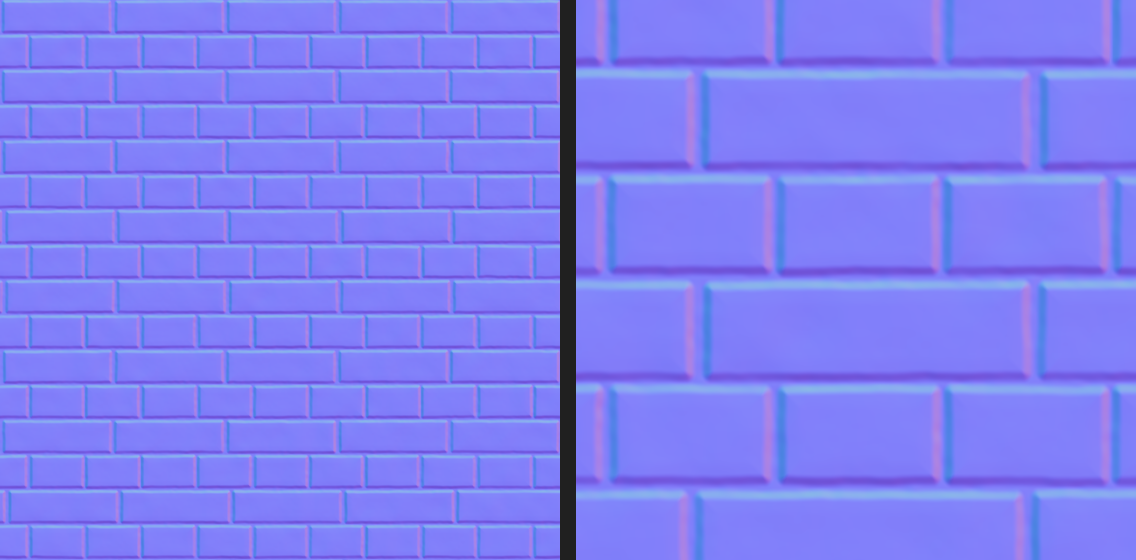
Left: the whole. Right: its middle third, enlarged.
A Shadertoy shader for this texture map:

```glsl
// Tangent-space normal map of a brick wall: 16 courses, alternating rows of
// ten short and five long bricks. A height field of bevelled boxes with worn
// edges and grain is differentiated, then its slope is encoded as colour.

const float COURSES = 16.0;        // one unit of wall space = one course
const float BEVEL = 0.054;         // half width of the sloping brick edge
const float SHOULDER = 0.2;        // reach of the faint rounding on each face
const float BRICK_HEIGHT = 0.040;
const float CORNER_RADIUS = 0.035;
const float SAMPLE_STEP = 0.024;

float hash(vec2 p) {
    vec3 q = fract(vec3(p.xyx) * 0.1031);
    q += dot(q, q.yzx + 33.33);
    return fract((q.x + q.y) * q.z);
}

// Value noise in -1..1 that repeats with the wall.
float wallNoise(vec2 p, float frequency, float seed) {
    p *= frequency;
    float period = COURSES * frequency;
    vec2 cell = floor(p), f = fract(p);
    f = f * f * (3.0 - 2.0 * f);
    vec2 a = mod(cell, period) + seed;
    vec2 b = mod(cell + 1.0, period) + seed;
    float low = mix(hash(a), hash(vec2(b.x, a.y)), f.x);
    float high = mix(hash(vec2(a.x, b.y)), hash(b), f.x);
    return 2.0 * mix(low, high, f.y) - 1.0;
}

float roundedBox(vec2 p, vec2 halfSize, float radius) {
    vec2 d = abs(p) - halfSize + radius;
    return length(max(d, 0.0)) + min(max(d.x, d.y), 0.0) - radius;
}

// Sideways drift of the long courses, strongest near the foot of the wall.
float longCourseShift(float pairIndex) {
    float middle = pairIndex - 3.5;
    return 0.03 + 0.17 * exp(-3.0 * pairIndex) + 0.1 * exp(-middle * middle);
}

float wallHeight(vec2 p) {
    // Course and brick cell
    float y = p.y - 0.02;
    float course = floor(y);
    float isLong = mod(course, 2.0);
    float count = mix(10.0, 5.0, isLong);
    float width = COURSES / count;
    float shift = mix(0.823, longCourseShift(floor(course * 0.5)), isLong);
    float x = (p.x - shift) / width;
    vec2 id = vec2(mod(floor(x), count), mod(course, COURSES));
    vec2 local = vec2((fract(x) - 0.5) * width, fract(y) - 0.5);

    // Small differences in place, size and tilt from brick to brick
    vec2 jitter = vec2(hash(id + 11.0), hash(id + 37.0)) - 0.5;
    local -= jitter * vec2(0.03, 0.012);
    local.y += local.x * (hash(id + 71.0) - 0.5) * 0.03 / width;
    vec2 gap = vec2(mix(0.058, 0.074, isLong), 0.0625);
    gap.x += 0.015 * (hash(id + 53.0) - 0.5);

    // Bevelled box with a wavering, unevenly worn edge
    float edge = roundedBox(local, 0.5 * vec2(width, 1.0) - gap, CORNER_RADIUS);
    edge += 0.008 * wallNoise(p, 3.0, 5.0) + 0.004 * wallNoise(p, 9.0, 19.0);
    float brick = 1.0 - smoothstep(-BEVEL, BEVEL, edge);
    float shoulder = 1.0 - smoothstep(-SHOULDER, BEVEL, edge);
    float wear = 1.0 + 0.18 * wallNoise(p, 2.0, 83.0);

    // Rough mortar, nearly smooth brick faces
    float grain = wallNoise(p, 9.0, 43.0) * mix(0.0025, 0.0005, brick);
    float waves = wallNoise(p, 3.0, 61.0) * 0.0018;
    return BRICK_HEIGHT * wear * brick + 0.007 * shoulder + grain + waves;
}

vec2 wallSlope(vec2 p, float stepSize) {
    vec2 e = vec2(stepSize, 0.0);
    return vec2(wallHeight(p + e.xy) - wallHeight(p - e.xy),
                wallHeight(p + e.yx) - wallHeight(p - e.yx)) / (2.0 * stepSize);
}

vec3 encodeNormal(vec2 slope) {
    vec3 n = normalize(vec3(-slope, 1.0));
    float steepness = length(n.xy);
    n.x += 0.28 * n.y;                       // slightly skewed light axis
    vec3 color = 0.5 + 0.5 * n * vec3(0.72, 0.72, 1.0);
    color += steepness * vec3(-0.04, 0.02, -0.05);
    color.b += 0.08 * n.y;                   // upper edges stay brighter
    return color * vec3(1.015, 1.0, 0.98);
}

void mainImage(out vec4 fragColor, in vec2 fragCoord) {
    vec2 wall = fragCoord / iResolution.xy * COURSES;
    vec2 slope = wallSlope(wall, SAMPLE_STEP);
    fragColor = vec4(clamp(encodeNormal(slope), 0.0, 1.0), 1.0);
}
```
